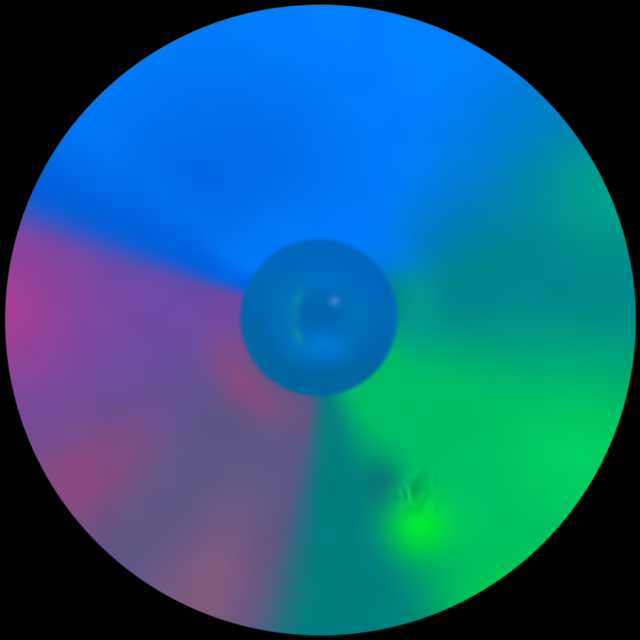
A Shadertoy shader for this background:

```glsl
// Iridescent disc on black: angular colour sweep, dim central hub, green hot spot.

const vec2 DISC_CENTER = vec2(0.5007, 0.5);
const float DISC_RADIUS = 0.4928;
const vec2 HUB_CENTER = vec2(0.498, 0.504);
const float HUB_RADIUS = 0.123;

const vec3 BLUE = vec3(0.0, 0.50, 1.0);
const vec3 DEEP_BLUE = vec3(0.0, 0.38, 0.86);
const vec3 VIOLET = vec3(0.42, 0.29, 0.65);
const vec3 MAGENTA = vec3(0.66, 0.24, 0.58);
const vec3 MAUVE = vec3(0.36, 0.34, 0.53);
const vec3 ROSE = vec3(0.58, 0.28, 0.49);
const vec3 TEAL = vec3(0.0, 0.49, 0.50);
const vec3 GREEN = vec3(0.0, 0.74, 0.40);
const vec3 LIME = vec3(0.0, 0.92, 0.20);

float hash(vec2 p) {
    return fract(sin(dot(p, vec2(127.1, 311.7))) * 43758.5453);
}

float noise(vec2 p) {
    vec2 i = floor(p), f = fract(p);
    f = f * f * (3.0 - 2.0 * f);
    return mix(mix(hash(i), hash(i + vec2(1, 0)), f.x),
               mix(hash(i + vec2(0, 1)), hash(i + vec2(1, 1)), f.x), f.y);
}

// Soft elliptical spot
float glow(vec2 p, vec2 center, vec2 size) {
    vec2 d = (p - center) / size;
    return exp(-dot(d, d));
}

// Soft band around a value
float band(float x, float center, float width) {
    float d = (x - center) / width;
    return exp(-d * d);
}

// Cross-fade centred on an angle
vec3 fadeTo(vec3 from, vec3 to, float angle, float center, float halfWidth) {
    return mix(from, to, smoothstep(center - halfWidth, center + halfWidth, angle));
}

// Angular sweep, counter-clockwise from the upper left, in degrees
vec3 sweep(float angle, float r) {
    vec3 c = fadeTo(BLUE, DEEP_BLUE, angle, 147.0, 8.0);
    c = fadeTo(c, VIOLET, angle, 160.0, 6.0);
    c = fadeTo(c, MAUVE, angle, 203.0, 27.0);
    c = fadeTo(c, TEAL, angle, 270.0 - 18.0 * r, 7.0);
    c = fadeTo(c, GREEN, angle, 280.0 + 38.0 * r, 13.0);
    c = fadeTo(c, vec3(0.0, 0.52, 0.55), angle, 350.0, 21.0);
    c = fadeTo(c, vec3(0.0, 0.48, 0.78), angle, 390.0, 17.0);
    return fadeTo(c, BLUE, angle, 411.0, 17.0);
}

vec3 discColor(vec2 uv) {
    vec2 p = uv - DISC_CENTER;
    float r = length(p);
    float angle = mod(degrees(atan(p.y, p.x)) - 140.0, 360.0) + 140.0;
    vec3 c = sweep(angle, r);

    // Upper shading and the brighter ring around the hub
    float upper = smoothstep(0.02, 0.14, p.y);
    c = mix(c, DEEP_BLUE, 0.75 * upper * glow(uv, vec2(0.34, 0.73), vec2(0.20, 0.17)));
    float ring = band(r, 0.155, 0.035);
    c = mix(c, vec3(0.0, 0.48, 0.98), 0.75 * ring * smoothstep(0.03, 0.12, p.y));
    c = mix(c, vec3(0.0, 0.62, 0.55), 0.7 * ring * band(angle, 365.0, 25.0));
    c = mix(c, ROSE, 0.75 * ring * band(angle, 219.0, 32.0));

    // Tints toward the rim
    c = mix(c, MAGENTA, 0.95 * smoothstep(155.0, 166.0, angle)
            * glow(uv, vec2(-0.02, 0.52), vec2(0.15, 0.14)));
    c = mix(c, ROSE, 0.8 * band(angle, 213.0, 10.0) * smoothstep(0.22, 0.46, r));
    c = mix(c, vec3(0.54, 0.36, 0.47), 0.75 * band(angle, 247.0, 10.0) * smoothstep(0.22, 0.45, r));
    c = mix(c, vec3(0.0, 0.66, 0.53), 0.85 * glow(uv, vec2(0.98, 0.71), vec2(0.13, 0.10)));
    c = mix(c, vec3(0.0, 0.83, 0.38), 0.8 * glow(uv, vec2(0.91, 0.29), vec2(0.12)));
    c = mix(c, vec3(0.0, 0.82, 0.30), 0.8 * glow(uv, vec2(0.76, 0.06), vec2(0.09, 0.08)));
    return c;
}

// Green flare with fine ripples and a dark neighbour
vec3 addFlare(vec3 c, vec2 uv) {
    c = mix(c, vec3(0.04, 0.42, 0.48), 0.8 * glow(uv, vec2(0.595, 0.24), vec2(0.035, 0.045)));
    c = mix(c, LIME, 0.95 * glow(uv, vec2(0.657, 0.178), vec2(0.052, 0.05)));
    float ripple = noise(uv * vec2(110.0, 55.0) + 2.0 * noise(uv * 45.0)) - 0.45;
    return c + vec3(0.1, 0.28, 0.16) * ripple * glow(uv, vec2(0.647, 0.228), vec2(0.028, 0.03));
}

vec3 hubColor(vec2 uv) {
    vec2 p = uv - HUB_CENTER;
    float r = length(p);
    vec3 c = mix(vec3(0.0, 0.40, 0.62), vec3(0.0, 0.41, 0.74), smoothstep(-0.11, 0.09, p.y + 0.3 * p.x));
    c = mix(c, vec3(0.0, 0.45, 0.76), 0.65 * band(r, 0.055, 0.028));
    c = mix(c, vec3(0.0, 0.39, 0.68), 0.8 * band(r, 0.0, 0.035));
    c = mix(c, vec3(0.0, 0.49, 0.87), 0.85 * glow(uv, vec2(0.504, 0.462), vec2(0.03, 0.022)));
    // Mottled teal reflection on the left
    float arc = band(r, 0.042, 0.011) * smoothstep(0.015, 0.035, -p.x);
    c = mix(c, vec3(0.04, 0.55, 0.66), arc * (0.25 + 0.6 * noise(uv * 75.0)));
    return mix(c, vec3(0.27, 0.53, 0.84), 0.8 * glow(uv, vec2(0.523, 0.529), vec2(0.008)));
}

void mainImage(out vec4 fragColor, in vec2 fragCoord) {
    vec2 uv = fragCoord / iResolution.xy;
    float pixel = 1.0 / iResolution.y;

    vec3 color = addFlare(discColor(uv), uv);
    float hub = 1.0 - smoothstep(-0.006, 0.005, length(uv - HUB_CENTER) - HUB_RADIUS);
    color = mix(color, hubColor(uv), hub);
    color += 0.012 * (noise(uv * 24.0) - 0.5);

    float disc = 1.0 - smoothstep(-pixel, pixel, length(uv - DISC_CENTER) - DISC_RADIUS);
    fragColor = vec4(clamp(color, 0.0, 1.0) * disc, 1.0);
}
```
